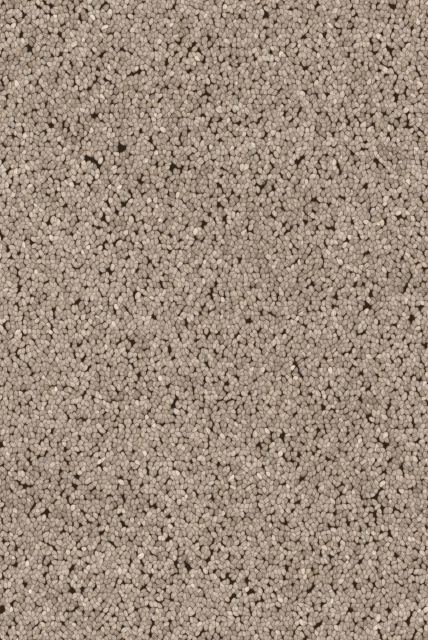
This texture is drawn by a Shadertoy shader. Its source:

```glsl
// Beige cut-pile carpet: a dense field of small twisted yarn tufts with dark pits.
// Each tuft is a jittered, rotated ellipse; the winning tuft gives tone and shading,
// while places far from every tuft sink into shadow.

const float TUFT_ROWS = 136.0;     // tuft rows per canvas height
const float JITTER = 0.80;         // scatter of tuft centres within a cell
const float MISSING = 0.036;       // share of tufts left out, opening pits
const vec2 RADII = vec2(0.53, 0.84);
const float MAX_LEAN = 1.05;       // largest tilt from vertical, radians
const float OVERLAP = 0.42;        // random layering of neighbouring tufts
const float BASE_TONE = 0.655;
const float TUFT_VARIATION = 0.23;
const float GLINT_SHARE = 0.10;
const float GLINT_TONE = 0.085;
const float ROUNDING = 0.10;       // darkening from tuft crown to rim
const float TIP_LIGHT = 0.04;      // light on upper tips, shade on lower ends
const float SEAM_DEPTH = 0.11;
const float SEAM_WIDTH = 0.42;
const float FIBRE_DEPTH = 0.12;
const float MOTTLE_DEPTH = 0.05;
const float PIT_TONE = 0.14;
const vec3 WARM_TINT = vec3(0.066, 0.0, -0.061);
const int SAMPLES = 2;             // supersampling per axis

float hash1(vec2 p) {
    vec3 q = fract(p.xyx * 0.1031);
    q += dot(q, q.yzx + 33.33);
    return fract((q.x + q.y) * q.z);
}

vec3 hash3(vec2 p) {
    vec3 q = fract(p.xyx * vec3(0.1031, 0.1030, 0.0973));
    q += dot(q, q.yxz + 33.33);
    return fract((q.xxy + q.yzz) * q.zyx);
}

float valueNoise(vec2 p) {
    vec2 cell = floor(p);
    vec2 f = fract(p);
    f = f * f * (3.0 - 2.0 * f);
    float low = mix(hash1(cell), hash1(cell + vec2(1.0, 0.0)), f.x);
    float high = mix(hash1(cell + vec2(0.0, 1.0)), hash1(cell + 1.0), f.x);
    return mix(low, high, f.y);
}

vec3 carpet(vec2 uv) {
    vec2 p = uv * TUFT_ROWS;
    float best = 9.0, second = 9.0, nearest = 9.0, crown = 9.0;
    vec2 tuftId = vec2(0.0), local = vec2(0.0);

    // Find the topmost tuft, its rival and the closest surface
    for (int j = -1; j <= 1; j++) {
        float row = floor(p.y) + float(j);
        float stagger = 0.5 * mod(row, 2.0);
        for (int i = -1; i <= 1; i++) {
            vec2 id = vec2(floor(p.x - stagger) + float(i), row);
            vec3 place = hash3(id + 17.0);
            vec3 form = hash3(id + 251.0);
            if (form.z < MISSING) continue;
            vec2 centre = id + vec2(stagger, 0.0) + 0.5 + JITTER * (place.xy - 0.5);
            float lean = MAX_LEAN * (2.0 * place.z - 1.0);
            float c = cos(lean), s = sin(lean);
            vec2 q = mat2(c, -s, s, c) * (p - centre);
            q /= RADII * mix(0.85, 1.12, form.x);
            float d = length(q);
            float score = d + OVERLAP * form.y;
            nearest = min(nearest, d);
            if (score < best) {
                second = best;
                best = score;
                crown = d;
                tuftId = id;
                local = q;
            } else {
                second = min(second, score);
            }
        }
    }

    // Yarn tone, with occasional pale glints
    vec3 yarn = hash3(tuftId + 89.0);
    float tone = BASE_TONE + TUFT_VARIATION * (0.5 * (yarn.x + yarn.y) - 0.5);
    tone += GLINT_TONE * step(1.0 - GLINT_SHARE, yarn.z);

    // Fine fibres along the tuft and broad uneven wear
    tone += FIBRE_DEPTH * (valueNoise(local * vec2(3.5, 1.6) + tuftId * 7.0) - 0.5);
    float mottle = 0.6 * valueNoise(uv * vec2(6.0, 9.0) + 3.0)
                 + 0.4 * valueNoise(uv * vec2(17.0, 23.0) + 40.0);
    tone += MOTTLE_DEPTH * (mottle - 0.5);

    // Rounded crown lit from above, seams between tufts, deep pits
    tone += TIP_LIGHT * clamp(local.y, -1.0, 1.0);
    tone -= ROUNDING * min(crown * crown, 1.3);
    tone -= SEAM_DEPTH * (1.0 - smoothstep(0.0, SEAM_WIDTH, second - best));
    tone = mix(tone, PIT_TONE, smoothstep(0.84, 1.34, nearest));

    // Slight change of warmth from one yarn to the next
    float warmth = 0.85 + 0.3 * hash1(tuftId + 431.0);
    return vec3(tone) + WARM_TINT * warmth * smoothstep(0.0, 0.24, tone);
}

void mainImage(out vec4 fragColor, in vec2 fragCoord) {
    vec3 sum = vec3(0.0);
    for (int y = 0; y < SAMPLES; y++) {
        for (int x = 0; x < SAMPLES; x++) {
            vec2 offset = (vec2(x, y) + 0.5) / float(SAMPLES) - 0.5;
            sum += carpet((fragCoord + offset) / iResolution.y);
        }
    }
    fragColor = vec4(clamp(sum / float(SAMPLES * SAMPLES), 0.0, 1.0), 1.0);
}
```
